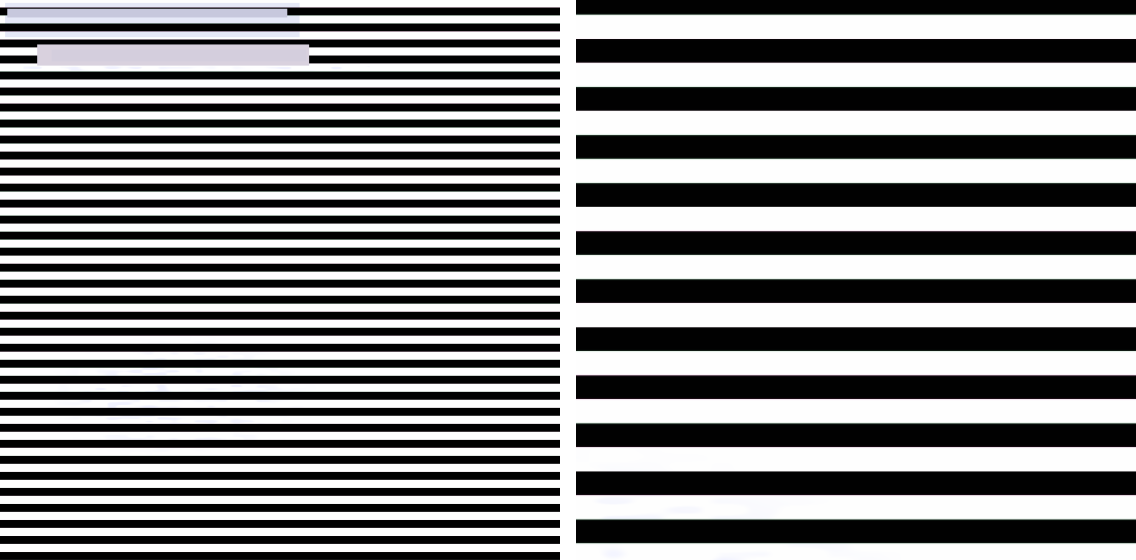
Left: the whole. Right: its middle third, enlarged.
This pattern is drawn by a WebGL 2 fragment shader. Its source:

```glsl
#version 300 es
precision highp float;

uniform vec2 u_resolution;
out vec4 fragColor;

// Stripes
const float PERIOD = 0.0286;
const float FIRST_CENTER = 0.0072;
const float THICKNESS = 0.0141;
const float FRINGE_WIDTH = 0.0011;
const float FRINGE_STRENGTH = 0.22;

// Colours
const vec3 PAPER = vec3(0.995);
const vec3 INK = vec3(0.005);
const vec3 WASH = vec3(0.898, 0.910, 0.970);
const vec3 BAND = vec3(0.780, 0.784, 0.865);
const vec3 BLOCK = vec3(0.850, 0.820, 0.872);
const vec3 BLOCK_CORE = vec3(0.830, 0.808, 0.868);
const vec3 STAIN = vec3(0.945, 0.950, 1.0);
const vec3 FRINGE_PINK = vec3(0.85, 0.35, 0.70);
const vec3 FRINGE_GREEN = vec3(0.30, 0.60, 0.40);

// Rectangles as left, bottom, right, top
const vec4 WASH_RECT = vec4(0.0091, 0.9336, 0.5350, 0.9948);
const vec4 BAND_RECT = vec4(0.0130, 0.9688, 0.5130, 0.9844);
const vec4 BLOCK_RECT = vec4(0.0664, 0.8828, 0.5520, 0.9206);
const vec4 CORE_RECT = vec4(0.0924, 0.8906, 0.5470, 0.9115);
const vec4 SMUDGE_RECT = vec4(0.0420, 0.8740, 0.6600, 0.8820);

// Stains
const vec2 STAIN_CENTER = vec2(0.32, 0.29);
const vec2 STAIN_RADIUS = vec2(0.26, 0.12);
const vec2 STAIN_SCALE = vec2(45.0, 190.0);

float hash(vec2 p) {
    return fract(sin(dot(p, vec2(127.1, 311.7))) * 43758.5453);
}

float noise(vec2 p) {
    vec2 cell = floor(p);
    vec2 f = fract(p);
    f = f * f * (3.0 - 2.0 * f);
    float low = mix(hash(cell), hash(cell + vec2(1.0, 0.0)), f.x);
    float high = mix(hash(cell + vec2(0.0, 1.0)), hash(cell + vec2(1.0)), f.x);
    return mix(low, high, f.y);
}

// Antialiased coverage of a rectangle
float rectangle(vec2 p, vec4 rect, vec2 pixel) {
    vec2 lower = clamp((p - rect.xy) / pixel + 0.5, 0.0, 1.0);
    vec2 upper = clamp((rect.zw - p) / pixel + 0.5, 0.0, 1.0);
    return lower.x * lower.y * upper.x * upper.y;
}

void main() {
    vec2 pixel = 1.0 / u_resolution;
    vec2 p = gl_FragCoord.xy * pixel;

    // Paper with faint streaky stains
    float streaks = smoothstep(0.55, 0.85, noise(p * STAIN_SCALE));
    float patchMask = 1.0 - smoothstep(0.4, 1.0, length((p - STAIN_CENTER) / STAIN_RADIUS));
    float smudge = rectangle(p, SMUDGE_RECT, pixel);
    vec3 color = mix(PAPER, STAIN, streaks * max(patchMask, smudge));
    color = mix(color, WASH, rectangle(p, WASH_RECT, pixel));

    // Signed distance to the nearest stripe
    float row = (p.y - FIRST_CENTER) / PERIOD + 0.5;
    float stripeId = floor(row);
    float offset = (fract(row) - 0.5) * PERIOD;
    float edge = abs(offset) - 0.5 * THICKNESS;

    // Slight colour fringe, different on each stripe edge
    float variation = hash(vec2(stripeId, step(0.0, offset)));
    vec3 fringe = mix(FRINGE_PINK, FRINGE_GREEN, step(0.65, variation));
    float fringeMask = 1.0 - smoothstep(0.0, FRINGE_WIDTH, abs(edge));
    float ink = clamp(0.5 - edge / pixel.y, 0.0, 1.0);
    color = mix(color, INK, ink);
    color = mix(color, fringe, fringeMask * FRINGE_STRENGTH * variation);

    // Opaque blocks over the stripes
    color = mix(color, BAND, rectangle(p, BAND_RECT, pixel));
    color = mix(color, BLOCK, rectangle(p, BLOCK_RECT, pixel));
    color = mix(color, BLOCK_CORE, rectangle(p, CORE_RECT, pixel));

    fragColor = vec4(color, 1.0);
}
```
